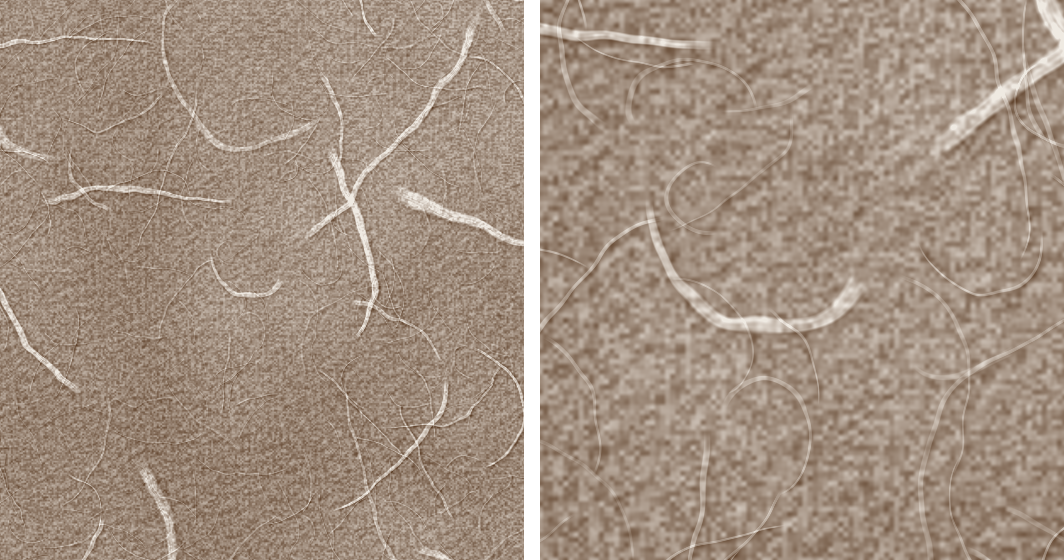
Left: the whole. Right: its middle third, enlarged.
Reproduce this texture procedurally as a Shadertoy shader.

```glsl
// Handmade fibre paper: a cloudy brown sheet with fine grain and pressed wrinkles.
// Strands are arcs scattered on jittered grids, bent by a noise warp and lit from
// one side; layers run from dense thin hairs to a few broad pale fibres.

const vec3 DARK_BROWN = vec3(0.47, 0.37, 0.29);
const vec3 PALE_CREAM = vec3(0.83, 0.79, 0.75);
const vec2 LIGHT_DIR = vec2(-0.64, 0.77);
const float BASE_TONE = 0.44;
const float CLOUD_AMOUNT = 0.42;
const float WRINKLE_AMOUNT = 0.34;
const float GRAIN_AMOUNT = 0.62;
const float GRAIN_SCALE = 330.0;
const float HALO_WIDTH = 0.0028;
const float TAU = 6.2832;

float hash(vec2 p) {
    return fract(sin(dot(p, vec2(127.1, 311.7))) * 43758.5453);
}

float noise(vec2 p) {
    vec2 i = floor(p), f = fract(p);
    f = f * f * (3.0 - 2.0 * f);
    return mix(mix(hash(i), hash(i + vec2(1, 0)), f.x),
               mix(hash(i + vec2(0, 1)), hash(i + vec2(1, 1)), f.x), f.y);
}

float fbm(vec2 p) {
    float sum = 0.0, amp = 0.5;
    for (int i = 0; i < 4; i++) {
        sum += amp * noise(p);
        p = mat2(1.6, 1.2, -1.2, 1.6) * p + 7.3;
        amp *= 0.5;
    }
    return sum;
}

vec2 noiseOffset(vec2 p) {
    return vec2(noise(p), noise(p + 41.7)) - 0.5;
}

// Makes regular arcs meander and kink like real fibres
vec2 meander(vec2 p, float seed) {
    return p + 0.045 * noiseOffset(p * 6.0 + seed)
             + 0.016 * noiseOffset(p * 19.0 + seed)
             + 0.004 * noiseOffset(p * 55.0 + seed);
}

// One layer of strands: at most one per cell, each with a lit core and a dark rim
float strands(vec2 p, float cellSize, float halfWidth, float chance, float seed) {
    float pixel = 1.0 / iResolution.y;
    p = meander(p, seed) + seed * 0.37;
    vec2 home = floor(p / cellSize);
    float tone = 0.0;
    for (int y = -1; y <= 1; y++)
    for (int x = -1; x <= 1; x++) {
        vec2 id = home + vec2(x, y);
        vec2 key = id + seed * 3.1;
        if (hash(key) > chance) continue;

        // Random arc through the jittered cell point
        float halfLen = cellSize * mix(0.35, 0.95, hash(key + 11.3));
        float radius = halfLen * mix(0.5, 3.6, hash(key + 23.9));
        float turn = TAU * hash(key + 37.1);
        vec2 dir = vec2(cos(turn), sin(turn));
        vec2 middle = (id + vec2(hash(key + 51.7), hash(key + 67.3))) * cellSize;
        vec2 q = p - middle + radius * dir;
        float d = length(q) - radius;
        if (abs(d) > 3.0 * (halfWidth + HALO_WIDTH)) continue;

        float angle = atan(dir.x * q.y - dir.y * q.x, dot(dir, q));
        float along = angle * radius / halfLen;
        if (abs(along) > 1.0) continue;

        // Width grows toward one end; both ends fade out
        float w = halfWidth * mix(0.5, 1.25, hash(key + 83.9));
        w *= mix(0.55, 1.35, 0.5 + 0.5 * along);
        float ends = 1.0 - smoothstep(0.8, 1.0, abs(along));
        float soft = max(0.6 * pixel, 0.3 * w);
        float core = 1.0 - smoothstep(w - soft, w + soft, abs(d));
        float halo = exp(-pow(d / (w + HALO_WIDTH), 2.0)) * (1.0 - core);

        // Side lighting and lengthwise streaks
        float lit = clamp(d / w, -1.0, 1.0) * dot(normalize(q), LIGHT_DIR);
        float streak = 0.7 + 0.6 * noise(vec2(along * halfLen * 70.0, d * 600.0));
        float strength = mix(0.35, 1.0, hash(key + 97.1));
        tone += ends * strength * (core * streak * (1.0 + 0.3 * lit)
                                   - halo * (0.5 - 0.5 * lit));
    }
    return tone;
}

// Difference of two shifted noises reads as pressed leathery relief
float wrinkles(vec2 p) {
    vec2 q = p + 0.012 * noiseOffset(p * 30.0);
    vec2 shift = LIGHT_DIR * 0.0035;
    float coarse = noise(q * vec2(85, 125)) - noise((q + shift) * vec2(85, 125));
    float fine = noise(q * 190.0) - noise((q + shift) * 190.0);
    return coarse + 0.7 * fine;
}

void mainImage(out vec4 fragColor, in vec2 fragCoord) {
    vec2 p = fragCoord / iResolution.y;

    // Sheet: broad clouds, relief and grain
    float tone = BASE_TONE + 0.06 * (p.y - 0.5);
    tone += CLOUD_AMOUNT * (fbm(p * 4.5 + 3.0) - 0.47);
    tone += WRINKLE_AMOUNT * wrinkles(p);
    tone += GRAIN_AMOUNT * (noise(p * GRAIN_SCALE) - 0.5);

    // Fibres from fine hairs to broad bast strands
    tone += 0.34 * strands(p, 0.075, 0.0010, 0.75, 1.0);
    tone += 0.38 * strands(p, 0.110, 0.0012, 0.75, 5.0);
    tone += 0.50 * strands(p, 0.160, 0.0018, 0.60, 9.0);
    tone += 0.62 * strands(p, 0.210, 0.0029, 0.45, 14.0);
    tone += 0.78 * strands(p, 0.300, 0.0066, 0.45, 20.0);

    tone = clamp(tone, -0.3, 1.3);
    fragColor = vec4(mix(DARK_BROWN, PALE_CREAM, tone), 1.0);
}
```
